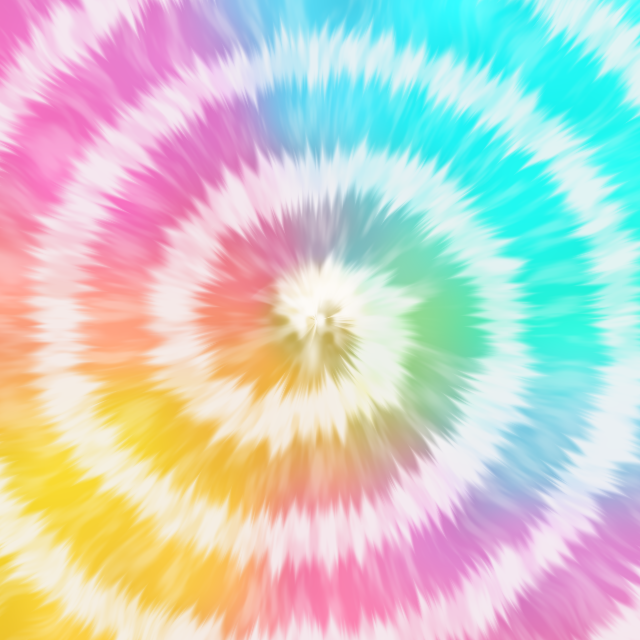
Write a Shadertoy shader that draws this background.

```glsl
// Pastel rainbow tie-dye: a white spiral with feathered edges over radial dye streaks.

#define CENTER vec2(0.495, 0.499)
#define GLOW_POS vec2(0.505, 0.543)
#define GLOW_SIZE 0.053
#define ARM_START 0.104
#define ARM_PITCH 0.186
#define ARM_HALF_WIDTH 0.031
#define SPIKE_SPACING 0.020
#define SPIKE_LENGTH 0.046
#define EDGE_SOFTNESS 0.014
#define STREAK_WIDTH 0.020
#define STREAK_RATE 13.0

const float TAU = 6.2831853;

// Integer hash, result in 0..1
float hash(vec2 cell) {
    uvec2 q = uvec2(ivec2(cell)) * uvec2(1597334673u, 3812015801u);
    uint n = (q.x ^ q.y) * 1597334673u;
    n = (n ^ (n >> 15)) * 2246822519u;
    n ^= n >> 13;
    return float(n >> 8) / 16777216.0;
}

// Value noise that repeats along x
float noise(vec2 x, float period) {
    vec2 i = floor(x), f = fract(x);
    f = f * f * (3.0 - 2.0 * f);
    float x0 = mod(i.x, period), x1 = mod(i.x + 1.0, period);
    return mix(mix(hash(vec2(x0, i.y)), hash(vec2(x1, i.y)), f.x),
               mix(hash(vec2(x0, i.y + 1.0)), hash(vec2(x1, i.y + 1.0)), f.x), f.y);
}

// Short radial fibres with a fixed count around the circle
float fibreLayer(float turn, float r, float count) {
    float sum = 0.0, weight = 0.5, rate = STREAK_RATE;
    for (int i = 0; i < 3; i++) {
        sum += weight * noise(vec2(turn * count, r * rate + float(i) * 17.0), count);
        weight *= 0.6;
        count *= 2.0;
        rate *= 1.7;
    }
    return sum / 0.98;
}

// Fibres of even width at any radius: blend two counts
float streaks(float turn, float r) {
    float level = log2(max(r, 0.05) * TAU / STREAK_WIDTH);
    float count = exp2(floor(level));
    return mix(fibreLayer(turn, r, count), fibreLayer(turn, r, 2.0 * count),
               smoothstep(0.2, 0.8, fract(level)));
}

// Height of a row of sharp, irregular spikes
float spikes(float s, float seed) {
    float height = 0.0, cell = floor(s);
    for (float k = -1.0; k <= 1.0; k++) {
        vec2 id = vec2(cell + k, seed);
        float tip = cell + k + 0.2 + 0.6 * hash(id);
        float width = 0.50 + 0.40 * hash(id + vec2(0.0, 31.0));
        float tall = 0.25 + 0.75 * hash(id + vec2(0.0, 67.0));
        height = max(height, tall * pow(max(0.0, 1.0 - abs(s - tip) / width), 1.2));
    }
    return height;
}

// Dye colors clockwise from the right, near the center and far from it
vec3 dye(float turn, float r) {
    vec3 inner[12] = vec3[12](
        vec3(.52, .83, .52), vec3(.54, .78, .47), vec3(.70, .69, .34), vec3(.86, .68, .24),
        vec3(.94, .69, .20), vec3(.96, .67, .30), vec3(.95, .52, .38), vec3(.92, .44, .48),
        vec3(.86, .44, .62), vec3(.68, .60, .70), vec3(.46, .73, .74), vec3(.47, .82, .66));
    vec3 outer[12] = vec3[12](
        vec3(.12, .97, .86), vec3(.45, .78, .88), vec3(.86, .48, .79), vec3(.98, .46, .65),
        vec3(.96, .76, .18), vec3(.97, .84, .12), vec3(.98, .59, .45), vec3(.98, .42, .75),
        vec3(.90, .46, .80), vec3(.28, .84, .95), vec3(.08, .97, .98), vec3(.07, .98, .95));
    float x = fract(turn) * 12.0;
    int a = int(x) % 12, b = (a + 1) % 12;
    float f = smoothstep(0.0, 1.0, fract(x));
    vec3 hue = mix(mix(inner[a], inner[b], f), mix(outer[a], outer[b], f),
                   smoothstep(0.14, 0.36, r));
    return mix(vec3(.75, .65, .28), hue, smoothstep(0.04, 0.11, r));
}

void mainImage(out vec4 fragColor, in vec2 fragCoord) {
    float size = min(iResolution.x, iResolution.y);
    vec2 uv = (fragCoord - 0.5 * iResolution.xy) / size + 0.5;
    vec2 p = uv - CENTER;
    float r = length(p);
    float angle = atan(-p.y, p.x);
    float turn = fract(angle / TAU);

    // Dye fibres and soft blotches; the fibres dissolve at the center
    float blotch = noise(uv * 11.0 + 20.0, 4096.0);
    float bentTurn = turn + (blotch - 0.5) * 0.012;
    float fibre = mix(noise(uv * 70.0, 4096.0), streaks(bentTurn, r), smoothstep(0.01, 0.07, r));
    float wisp = smoothstep(0.35, 0.80, fibre);

    // Nearest spiral arm, with a hand-twisted wobble
    float wobble = 0.003 - 0.0085 * cos(angle) + 0.010 * sin(angle)
                 + 0.013 * cos(2.0 * angle) - 0.005 * sin(2.0 * angle);
    float armRadius = r - ARM_START - wobble * smoothstep(0.0, 0.15, r);
    float winding = armRadius / ARM_PITCH - turn;
    float arm = floor(winding + 0.5);
    float across = (winding - arm) * ARM_PITCH;

    // Feathered edges, spaced evenly by arc length along the arm
    float t = arm + turn;
    float s = TAU * (ARM_START * t + 0.5 * ARM_PITCH * t * t) / SPIKE_SPACING;
    s += blotch - 0.5;
    float side = across > 0.0 ? 11.0 : 23.0;
    float feather = max(spikes(s, side), 0.6 * spikes(s * 1.7 + 5.0, side + 3.0));
    float joinHeart = across < 0.0 ? 0.035 * (1.0 - smoothstep(0.03, 0.15, abs(t))) : 0.0;
    float edge = ARM_HALF_WIDTH + joinHeart + SPIKE_LENGTH * (feather - 0.16)
               + 0.018 * (noise(vec2(s * 0.22, side), 4096.0) - 0.5)
               + 0.020 * (fibre - 0.5) - abs(across);
    float white = smoothstep(-EDGE_SOFTNESS, EDGE_SOFTNESS * 1.4, edge);

    // Ragged white heart with a thin tail below it
    float heart = length((uv - GLOW_POS) * vec2(1.0, 0.9)) - 0.07 * (fibre - 0.5);
    float glow = exp(-pow(max(heart, 0.0) / GLOW_SIZE, 3.0));
    vec2 tail = (uv - CENTER + vec2(0.006, 0.050)) / vec2(0.014, 0.040);
    glow = max(glow, 0.75 * exp(-dot(tail, tail)));

    // Washed dye; the far lower right turns to the next hue
    float hueShift = 0.6 * max(r - 0.4, 0.0) * max(p.x, 0.0) * max(-p.y, 0.0) / max(r * r, 0.001);
    vec3 hue = dye(bentTurn + hueShift, r);
    vec3 dyed = hue * (0.96 + 0.07 * blotch);
    dyed = mix(dyed, vec3(0.98, 0.97, 0.97), 0.02 + 0.32 * wisp + 0.10 * blotch);

    // Cloth stained by its neighbor dye
    float stain = 0.06 + 0.24 * smoothstep(0.65, 0.28, fibre)
                + 0.14 * smoothstep(0.030, 0.0, edge);
    vec3 brightHue = hue / max(max(hue.r, hue.g), hue.b);
    vec3 cloth = mix(vec3(0.96, 0.95, 0.955), brightHue * 0.96, stain);
    vec3 color = mix(dyed, cloth, white * 0.95);
    color = mix(color, vec3(0.995, 0.985, 0.97), glow * 0.95);
    fragColor = vec4(clamp(color, 0.0, 1.0), 1.0);
}
```
